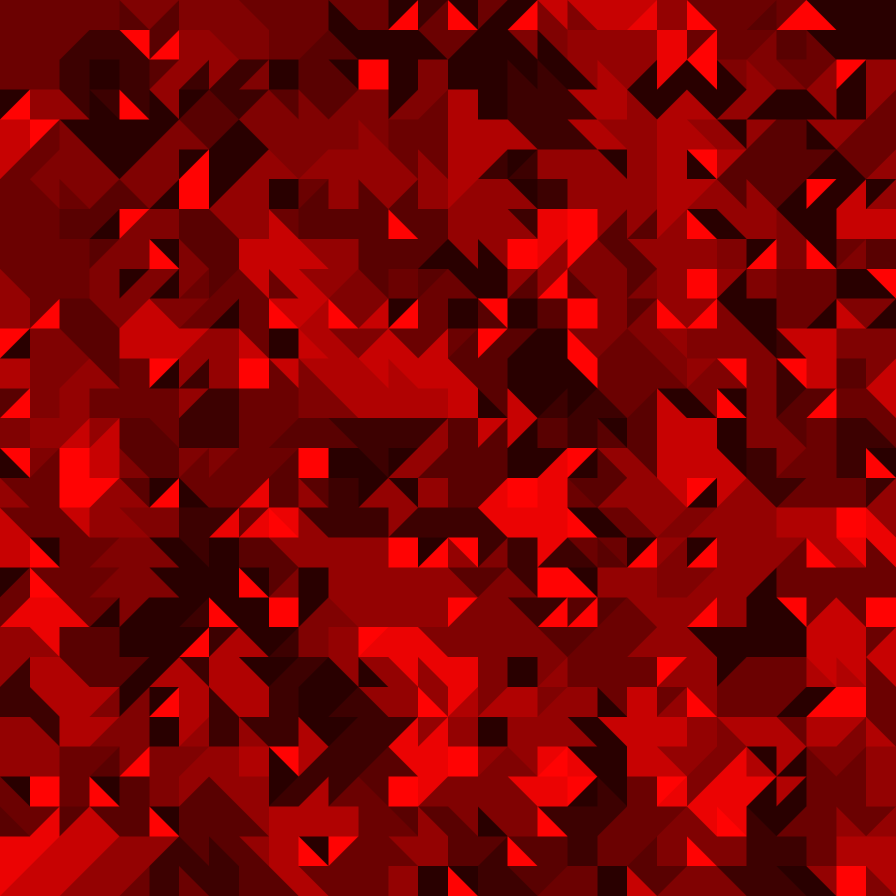
Write a WebGL 2 fragment shader that draws this pattern.

```glsl
#version 300 es
precision highp float;

uniform vec2 u_resolution;
out vec4 outColor;

const float CELLS = 30.0;
const float PATCH_SIZE = 1.9;
const float ACCENT_CHANCE = 0.22;
const float QUARTER_TURN = 1.5707963;
const float DARKEST = 0.16;
const float BRIGHTEST = 1.0;
const vec3 RED_TINT = vec3(1.0, 0.012, 0.012);

// Red levels and the cumulative share of patches up to each one
const float LEVELS[9] = float[](0.16, 0.24, 0.35, 0.42, 0.50, 0.58, 0.69, 0.78, 0.92);
const float SHARES[9] = float[](0.11, 0.25, 0.37, 0.48, 0.63, 0.78, 0.87, 0.94, 1.0);

float hash(vec2 p) {
    return fract(sin(dot(p, vec2(127.1, 311.7))) * 43758.5453);
}

mat2 rotation(float angle) {
    float c = cos(angle), s = sin(angle);
    return mat2(c, -s, s, c);
}

// Random key of the nearest stretched patch, laid along one of four directions
float patchKey(vec2 p) {
    vec2 base = floor(p);
    float nearest = 1e5;
    float key = 0.0;
    for (int y = -1; y <= 1; y++) {
        for (int x = -1; x <= 1; x++) {
            vec2 site = base + vec2(x, y);
            vec2 jitter = vec2(hash(site + 5.3), hash(site + 17.9));
            float angle = floor(hash(site + 41.7) * 4.0) * 0.5 * QUARTER_TURN;
            vec2 d = rotation(angle) * (site + jitter - p);
            float dist = length(d * vec2(0.75, 1.3));
            if (dist < nearest) {
                nearest = dist;
                key = hash(site + 73.1);
            }
        }
    }
    return key;
}

float patchLevel(float key) {
    for (int i = 0; i < 9; i++) {
        if (key < SHARES[i]) return LEVELS[i];
    }
    return LEVELS[8];
}

float cornerKey(vec2 cell, vec2 side) {
    return patchKey((cell + 0.5 + 0.33 * side) / PATCH_SIZE);
}

// Replace some halves by a bright or dark accent
float accentLevel(float level, float pick) {
    if (pick < 0.38) return BRIGHTEST;
    return pick < 0.60 ? DARKEST : level;
}

// Red level of a grid cell cut in two along a diagonal
float mosaic(vec2 p, float pixel) {
    vec2 cell = floor(p);
    vec2 f = p - cell;
    float bl = cornerKey(cell, vec2(-1.0, -1.0));
    float br = cornerKey(cell, vec2(1.0, -1.0));
    float tl = cornerKey(cell, vec2(-1.0, 1.0));
    float tr = cornerKey(cell, vec2(1.0, 1.0));

    // Cut along the diagonal that follows the patch border
    bool rising = hash(cell + 91.3) < 0.5;
    if (bl == tr && tl != br) rising = true;
    if (tl == br && bl != tr) rising = false;
    float upper = rising ? tl : tr;
    float lower = rising ? br : bl;

    // Straight borders keep the cell whole
    bool straight = (bl == br && tl == tr) || (bl == tl && br == tr);
    if (straight) {
        upper = hash(cell + 29.7) < 0.5 ? bl : tr;
        lower = upper;
    }
    float upperLevel = patchLevel(upper);
    float lowerLevel = patchLevel(lower);
    if (hash(cell + 113.9) < ACCENT_CHANCE) {
        upperLevel = accentLevel(upperLevel, hash(cell + 137.3));
        lowerLevel = accentLevel(lowerLevel, hash(cell + 151.1));
    }
    float side = (rising ? f.y - f.x : f.x + f.y - 1.0) * 0.7071;
    return mix(lowerLevel, upperLevel, smoothstep(-0.5 * pixel, 0.5 * pixel, side));
}

void main() {
    float pixel = CELLS / min(u_resolution.x, u_resolution.y);

    // Four samples per pixel soften the cell borders
    float level = 0.0;
    for (int i = 0; i < 4; i++) {
        vec2 offset = (vec2(i % 2, i / 2) - 0.5) * 0.5;
        level += 0.25 * mosaic((gl_FragCoord.xy + offset) * pixel, pixel);
    }
    outColor = vec4(level * RED_TINT, 1.0);
}
```
